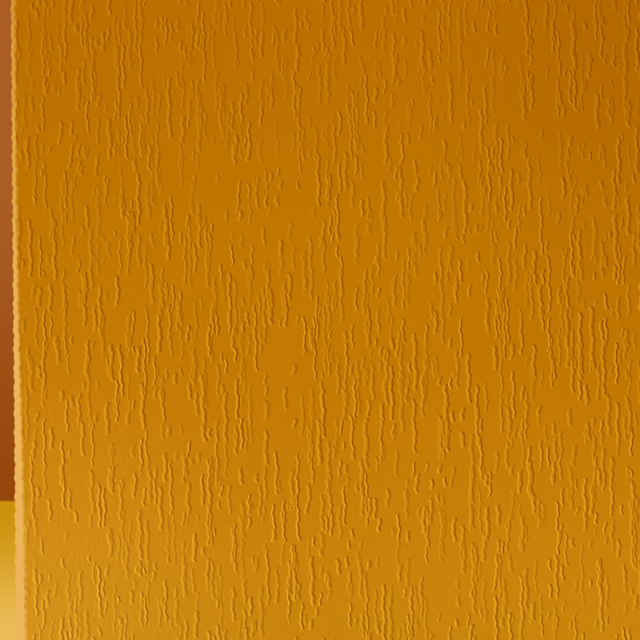
Reproduce this texture procedurally as a three.js fragment shader.

```glsl
varying vec2 vUv;

const vec3 PANEL_TOP = vec3(0.735, 0.435, 0.0);
const vec3 PANEL_MID = vec3(0.762, 0.472, 0.008);
const vec3 PANEL_LOW = vec3(0.785, 0.520, 0.045);
const vec3 CORNER_GLOW = vec3(0.05, 0.055, 0.06);
const vec3 RIGHT_SHADE = vec3(0.03, 0.03, 0.01);
const vec3 FLANK_LIT = vec3(0.115, 0.125, 0.085);
const vec3 FLANK_DARK = vec3(0.155, 0.150, 0.035);
const vec3 RIM_COLOR = vec3(0.93, 0.71, 0.35);
const vec3 WALL_TOP = vec3(0.67, 0.37, 0.14);
const vec3 WALL_LOW = vec3(0.59, 0.28, 0.05);
const vec3 LEDGE_TOP = vec3(0.80, 0.57, 0.04);
const vec3 LEDGE_LOW = vec3(0.92, 0.74, 0.34);

const vec2 STROKE_CELL = vec2(0.018, 0.058);
const float STROKE_WIDTH = 0.0036;
const float STROKE_SHARE = 0.56;
const float STROKE_LEAN = 0.09;
const vec2 GRAIN_SCALE = vec2(160.0, 75.0);
const float GRAIN_HEIGHT = 0.20;
const vec2 LIGHT_STEP = vec2(0.0012, 0.0006);
const float LEDGE_Y = 0.217;

vec2 hash2(vec2 p) {
  vec3 q = fract(vec3(p.xyx) * vec3(0.1031, 0.1030, 0.0973));
  q += dot(q, q.yzx + 33.33);
  return fract((q.xx + q.yz) * q.zy);
}

// Broad patches where the strokes crowd together or thin out
float patches(vec2 p) {
  return sin(p.x * 23.0 + 2.0 * sin(p.y * 7.0)) * 0.5
       + sin(p.x * 51.0 - p.y * 9.0 + 1.3) * 0.3
       + sin(p.y * 17.0 + p.x * 11.0) * 0.3;
}

// Raised, wobbly vertical stroke around its own centre
float stroke(vec2 p, float halfLength, float width, vec2 seed) {
  float wobble = 0.0012 * sin(p.y * 150.0 + seed.x * 40.0)
               + 0.0007 * sin(p.y * 430.0 + seed.y * 90.0);
  p.x += wobble + p.y * STROKE_LEAN * (seed.x - 0.65);
  p.y -= clamp(p.y, -halfLength, halfLength);
  return 1.0 - smoothstep(width * 0.2, width, length(p));
}

float strokeLayer(vec2 p, vec2 cell, float layer) {
  vec2 home = floor(p / cell);
  float height = 0.0;
  for (int j = -1; j <= 1; j++) {
    for (int i = -1; i <= 1; i++) {
      vec2 id = home + vec2(float(i), float(j));
      vec2 place = hash2(id + layer * 71.3 + 13.0);
      vec2 shape = hash2(id + layer * 37.7 + 211.0);
      vec2 kind = hash2(id + layer * 19.1 + 457.0);
      vec2 center = (id + place) * cell;
      float share = STROKE_SHARE + 0.25 * patches(center);
      float present = step(kind.x, share);
      float halfLength = cell.y * mix(0.08, 0.72, shape.x * shape.x);
      float width = STROKE_WIDTH * mix(0.65, 1.25, shape.y);
      float relief = mix(0.35, 1.0, kind.y);
      height = max(height, present * relief * stroke(p - center, halfLength, width, shape));
    }
  }
  return height;
}

// Stretched cellular noise for the fine roughness of the paint
float grain(vec2 p) {
  vec2 q = p * GRAIN_SCALE;
  vec2 home = floor(q);
  float nearest = 2.0;
  for (int j = -1; j <= 1; j++) {
    for (int i = -1; i <= 1; i++) {
      vec2 id = home + vec2(float(i), float(j));
      nearest = min(nearest, length(id + hash2(id + 5.0) - q));
    }
  }
  return 1.0 - nearest;
}

float surface(vec2 p) {
  float height = 0.0;
  for (int k = 0; k < 3; k++) {
    float layer = float(k);
    vec2 cell = STROKE_CELL * (0.8 + 0.25 * layer);
    height = max(height, strokeLayer(p + layer * vec2(0.371, 0.213), cell, layer));
  }
  float rough = 0.4 + 0.9 * (1.0 - smoothstep(0.0, 0.6, length(p)));
  return height + GRAIN_HEIGHT * rough * grain(p);
}

vec3 panel(vec2 p) {
  vec3 color = mix(PANEL_LOW, PANEL_MID, smoothstep(0.0, 0.55, p.y));
  color = mix(color, PANEL_TOP, smoothstep(0.5, 1.0, p.y));
  color += CORNER_GLOW * (1.0 - smoothstep(0.0, 0.65, length(p * vec2(1.3, 1.0))));
  color -= RIGHT_SHADE * smoothstep(0.6, 1.0, p.x) * smoothstep(0.1, 0.9, p.y);
  float slope = surface(p + LIGHT_STEP) - surface(p - LIGHT_STEP);
  float strength = mix(1.05, 0.65, smoothstep(0.3, 1.0, p.y));
  return color + strength * (FLANK_LIT * max(slope, 0.0) + FLANK_DARK * min(slope, 0.0));
}

void main() {
  vec2 p = vUv;
  vec3 wall = mix(WALL_LOW, WALL_TOP, smoothstep(LEDGE_Y, 0.75, p.y));
  vec3 ledge = mix(LEDGE_LOW, LEDGE_TOP, smoothstep(0.0, LEDGE_Y, p.y));
  vec3 behind = mix(ledge, wall, smoothstep(-0.002, 0.002, p.y - LEDGE_Y));

  // Slanted lit rim between the background strip and the panel
  float rough = 0.0006 * (sin(p.y * 190.0) + sin(p.y * 437.0 + 1.0));
  float rimLeft = mix(0.025, 0.017, p.y) + rough;
  float rimRight = rimLeft + mix(0.017, 0.008, smoothstep(0.0, 0.7, p.y));
  vec3 face = panel(p);
  vec3 rim = mix(RIM_COLOR, face, 0.4 * smoothstep(0.4, 1.0, p.y));
  vec3 color = mix(behind, rim, smoothstep(-0.0015, 0.0015, p.x - rimLeft));
  color = mix(color, face, smoothstep(-0.005, 0.002, p.x - rimRight));
  gl_FragColor = vec4(clamp(color, 0.0, 1.0), 1.0);
}
```
